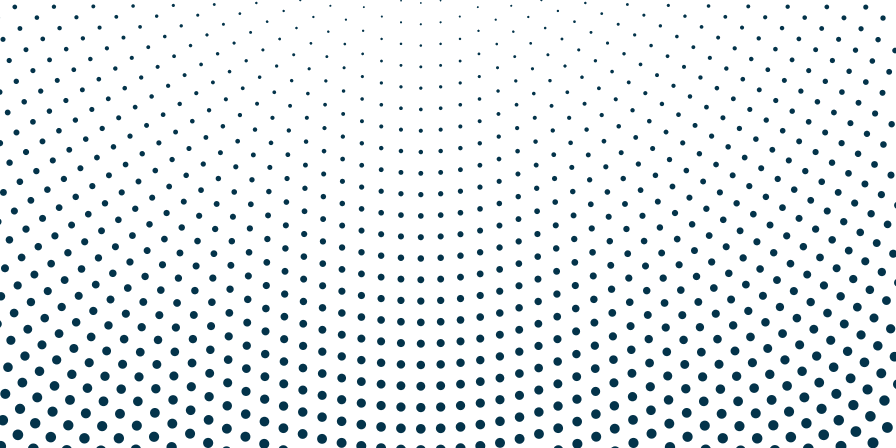
This pattern is drawn by a Shadertoy shader. Its source:

```glsl
// Halftone of teal dots on elliptical rings that fan out below the top edge.

#define CENTRE       vec2(0.9393, 1.231)   // ring centre, in canvas heights
#define RING_GAP     0.04753               // vertical distance between rings
#define RING_SQUEEZE 0.892                 // ring width over ring height
#define DOTS_STEP    6.0                   // extra dots on each further ring
#define DOT_MIN      0.0018                // dot radius at the top middle
#define DOT_GROW     vec2(0.0053, 0.0093)  // radius gain sideways and downward
#define DOT_COLOUR   vec3(0.01, 0.20, 0.29)
#define PAPER_COLOUR vec3(1.0)

const float TAU = 6.2831853;

// Centre of the dot nearest to p, both relative to the ring centre.
vec2 nearestDot(vec2 p) {
    vec2 q = p / vec2(RING_SQUEEZE, 1.0);
    float ring = max(round(length(q) / RING_GAP), 1.0);
    float angleStep = TAU / (DOTS_STEP * ring);
    float angle = round(atan(q.x, -q.y) / angleStep) * angleStep;
    return ring * RING_GAP * vec2(RING_SQUEEZE * sin(angle), -cos(angle));
}

// Dots swell downward and toward both sides.
float dotRadius(vec2 dotPos) {
    float sideways = DOT_GROW.x * (dotPos.x - CENTRE.x);
    float downward = DOT_MIN + DOT_GROW.y * max(1.0 - dotPos.y, 0.0);
    return length(vec2(sideways, downward));
}

void mainImage(out vec4 fragColor, in vec2 fragCoord) {
    vec2 p = fragCoord / iResolution.y - CENTRE;
    vec2 dotPos = nearestDot(p);

    // Signed distance to the dot, softened over one pixel
    float dist = length(p - dotPos) - dotRadius(dotPos + CENTRE);
    float ink = clamp(0.5 - dist * iResolution.y, 0.0, 1.0);

    fragColor = vec4(mix(PAPER_COLOUR, DOT_COLOUR, ink), 1.0);
}
```
